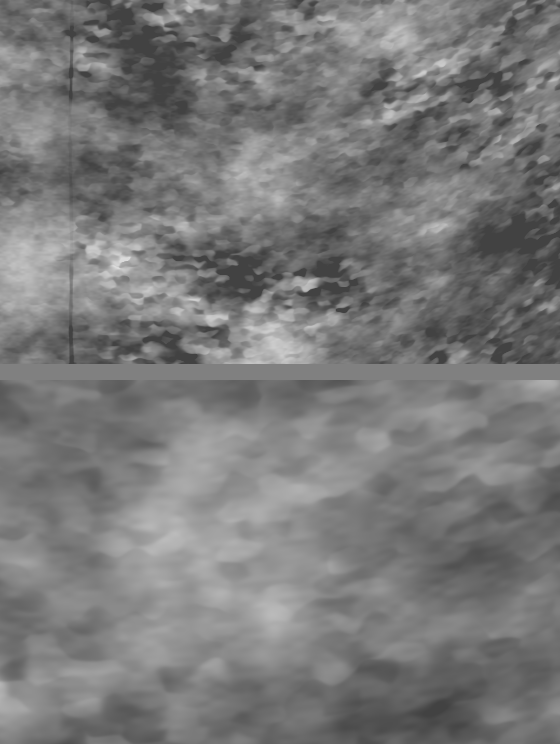
Top, the full canvas; bottom, a detail of the centre.
This texture is drawn by a Shadertoy shader. Its source:

```glsl
// Weathered grey surface: soft clouds, clumped flat daubs and a broken upright crack.
#define MEAN_TONE 0.475
#define CLOUD_SCALE 3.2
#define CLOUD_CONTRAST 0.33
#define BLOTCH_SIZE vec2(0.062, 0.036)
#define BLOTCH_CONTRAST 0.12
#define DAUB_SIZE vec2(0.030, 0.015)
#define DAUB_CONTRAST 0.15
#define DAUB_SOFTNESS 7.0
#define GRAIN_CONTRAST 0.05
#define CRACK_X 0.195
#define CRACK_WIDTH 0.006
#define CRACK_DEPTH 0.15

// Integer hash: three values in 0..1 per lattice cell
vec3 hash3(vec2 cell, float seed) {
    uvec3 v = uvec3(ivec3(vec3(cell, seed))) * 1664525u + 1013904223u;
    v.x += v.y * v.z; v.y += v.z * v.x; v.z += v.x * v.y;
    v ^= v >> 16u;
    v.x += v.y * v.z; v.y += v.z * v.x; v.z += v.x * v.y;
    return vec3(v >> 8u) / 16777216.0;
}

// Smooth value noise, 0..1
float noise(vec2 p, float seed) {
    vec2 i = floor(p), f = fract(p);
    f = f * f * (3.0 - 2.0 * f);
    float low = mix(hash3(i, seed).x, hash3(i + vec2(1, 0), seed).x, f.x);
    float high = mix(hash3(i + vec2(0, 1), seed).x, hash3(i + 1.0, seed).x, f.x);
    return mix(low, high, f.y);
}

// Layered noise centred on zero
float clouds(vec2 p) {
    float sum = 0.0, weight = 1.0;
    for (int octave = 0; octave < 5; octave++) {
        sum += weight * (noise(p, float(octave) + 1.0) - 0.5);
        p = mat2(0.96, 0.28, -0.28, 0.96) * p * 2.0 + 7.3;
        weight *= 0.68;
    }
    return sum;
}

// Soft-edged cells of flat tone; few are strongly dark or bright
float daubs(vec2 p, float seed) {
    vec2 cell = floor(p);
    float toneSum = 0.0, weightSum = 0.0;
    for (int y = -1; y <= 1; y++) {
        for (int x = -1; x <= 1; x++) {
            vec2 site = cell + vec2(x, y);
            vec3 rnd = hash3(site, seed);
            vec2 offset = site + 0.1 + 0.8 * rnd.xy - p;
            float weight = exp(-DAUB_SOFTNESS * dot(offset, offset));
            float tone = 2.0 * rnd.z - 1.0;
            toneSum += weight * tone * abs(tone);
            weightSum += weight;
        }
    }
    return toneSum / weightSum;
}

// Upright crack in dashes, strong near the foot and the top
float crack(vec2 p) {
    float wobble = 0.006 * (noise(vec2(p.y * 9.0, 0.0), 31.0) - 0.5);
    float halfWidth = CRACK_WIDTH * (0.6 + 0.6 * noise(vec2(p.y * 45.0, 0.0), 32.0));
    float line = 1.0 - smoothstep(0.4, 1.4, abs(p.x - CRACK_X - wobble) / halfWidth);
    float foot = 1.0 - smoothstep(0.24, 0.30, p.y);
    float top = smoothstep(0.70, 0.75, p.y) * (1.0 - smoothstep(0.92, 0.94, p.y));
    float dashes = smoothstep(0.2, 0.45, noise(vec2(p.y * 32.0, 0.0), 33.0));
    return line * max(0.22, max(foot, top)) * mix(0.45, 1.0, dashes);
}

void mainImage(out vec4 fragColor, in vec2 fragCoord) {
    vec2 p = fragCoord / iResolution.y;

    // Streaks rise gently towards the right; edges are ragged
    float rise = max(p.x - 0.55, 0.0);
    vec2 flow = p - vec2(0.0, 0.22 * rise * rise);
    vec2 ragged = flow + 0.010 * (vec2(noise(p * 55.0, 11.0), noise(p * 55.0, 12.0)) - 0.5);

    // Clumps decide where daubs stand out; the left margin stays calm
    float clump = smoothstep(0.3, 0.75, noise(flow * vec2(4.5, 6.0), 21.0));
    float contrast = mix(0.5, 1.4, clump) * mix(0.4, 1.0, smoothstep(0.14, 0.26, p.x));

    float tone = MEAN_TONE;
    tone += CLOUD_CONTRAST * clouds(flow * CLOUD_SCALE * vec2(0.85, 1.15));
    tone += BLOTCH_CONTRAST * contrast * daubs(ragged / BLOTCH_SIZE, 41.0);
    tone += DAUB_CONTRAST * contrast * daubs(ragged / DAUB_SIZE, 42.0);
    tone += GRAIN_CONTRAST * (noise(flow * vec2(80.0, 170.0), 51.0) - 0.5);
    tone -= CRACK_DEPTH * crack(p);

    fragColor = vec4(vec3(clamp(tone, 0.26, 0.86)), 1.0);
}
```
